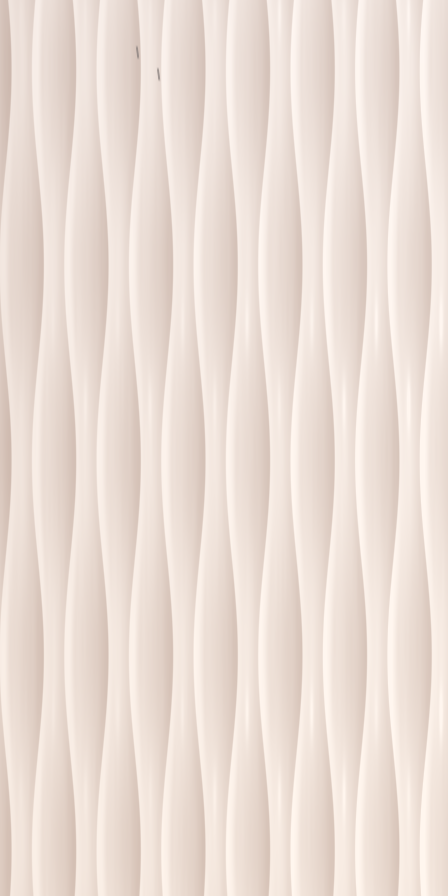
A WebGL 2 fragment shader for this texture:

```glsl
#version 300 es
precision highp float;
// Glossy wall tile of wavy vertical ribs: neighbouring ribs swell and narrow
// in turn, so two ribs form one repeat. Each rib is shaded across its width
// from a lit left rim to a shadowed right side, with small gloss streaks.

#define PITCH 0.1443        // width of one pair of ribs, canvas width = 1
#define WAVE 0.872          // height of one swell and one neck
#define ORIGIN vec2(0.1187, 1.844)  // middle of a swell
#define SWELL 0.185         // sideways swing of the rib edges, in ribs
#define GLOSS 0.55          // strength of the streaks
#define GRAIN 0.06          // strength of the fine vertical grain
#define SIDE_LIGHT 0.16     // brightening from left to right
#define SHADOW vec3(0.838, 0.766, 0.726)
#define LIGHT vec3(0.982, 0.945, 0.918)
#define MARK_COLOR vec3(0.50, 0.47, 0.46)

uniform vec2 u_resolution;
out vec4 fragColor;

const float TAU = 6.2831853;

float hash(vec2 p) {
  return fract(sin(dot(p, vec2(127.1, 311.7))) * 43758.5453);
}

float noise(vec2 p) {
  vec2 i = floor(p), f = fract(p);
  f = f * f * (3.0 - 2.0 * f);
  return mix(mix(hash(i), hash(i + vec2(1, 0)), f.x),
             mix(hash(i + vec2(0, 1)), hash(i + vec2(1, 1)), f.x), f.y);
}

// Brightness across a rib: u runs left to right, wide is 0 at a neck, 1 at a swell
float ribShade(float u, float wide) {
  float swell = 1.0 - 0.36 * smoothstep(0.12, 0.28, u)
              - 0.40 * smoothstep(0.25, 0.9, u)
              - 0.26 * smoothstep(0.76, 1.0, u);
  float neck = 0.92 - 0.10 * smoothstep(0.0, 0.4, u)
             - 0.30 * smoothstep(0.5, 1.0, u);
  return mix(neck, swell, wide);
}

// Thin upright gloss where a rib runs into or out of its neck
float glossStreak(float offset, float phase, float column, float isOdd) {
  float turn = phase - mix(0.5 * TAU - 0.94, 0.94, isOdd);
  float row = floor(turn / TAU + 0.5);
  float along = exp(-(1.0 - cos(turn)) / 0.1);
  float across = exp(-offset * offset / 0.000018);
  return along * across * mix(0.35, 1.0, hash(vec2(column, row)));
}

// Two short dark chips in the glaze near the top
float chips(vec2 p) {
  float cover = 0.0;
  for (int i = 0; i < 2; i++) {
    vec2 d = p - vec2(0.307, 1.883) - float(i) * vec2(0.047, -0.049);
    d.x += 0.12 * d.y;
    cover = max(cover, (1.0 - smoothstep(0.0008, 0.0035, abs(d.x)))
                     * (1.0 - smoothstep(0.008, 0.018, abs(d.y))));
  }
  return cover;
}

void main() {
  vec2 uv = gl_FragCoord.xy / u_resolution;
  vec2 p = uv * vec2(1.0, 2.0);
  float rib = 0.5 * PITCH;

  // Locate the rib and the place across it
  float phase = TAU * (p.y - ORIGIN.y) / WAVE;
  float swing = SWELL * cos(phase);
  float t = (p.x - ORIGIN.x) / rib + 0.5 + swing;
  float pairX = mod(t, 2.0);
  float evenWidth = 1.0 + 2.0 * swing;
  float isOdd = step(evenWidth, pairX);
  float width = mix(evenWidth, 2.0 - evenWidth, isOdd);
  float fromLeft = pairX - isOdd * evenWidth;
  float u = fromLeft / width;
  float column = 2.0 * floor(t / 2.0) + isOdd;
  float wide = 0.5 + 0.5 * cos(phase) * (1.0 - 2.0 * isOdd);

  // Shade the rib and blend its left edge with the end of the rib before it
  float shade = ribShade(u, wide);
  shade += 0.18 * uv.x * wide * (1.0 - smoothstep(0.04, 0.16, u));
  float soft = max(1.5 / u_resolution.x, 0.004);
  float edge = smoothstep(0.0, soft, fromLeft * rib);
  shade = mix(ribShade(1.0, 1.0 - wide), shade, edge);

  // Gloss, grain and uneven light, darkest beside the left border
  float streak = glossStreak((u - 0.5) * width * rib, phase, column, isOdd);
  shade += GLOSS * mix(0.15, 1.0, uv.x) * streak;
  shade += GRAIN * (noise(p * vec2(190.0, 7.0)) - 0.5);
  shade += SIDE_LIGHT * (uv.x - 0.5);
  shade -= 0.15 * (1.0 - smoothstep(0.0, 0.09, uv.x)) * smoothstep(0.2, 0.7, uv.y);
  vec3 color = mix(SHADOW, LIGHT, clamp(shade, -0.35, 1.12));
  color *= mix(vec3(1.006, 1.0, 0.992), vec3(0.996, 0.997, 1.003), uv.y);

  color = mix(color, MARK_COLOR, 0.7 * chips(p));
  fragColor = vec4(clamp(color, 0.0, 1.0), 1.0);
}
```
